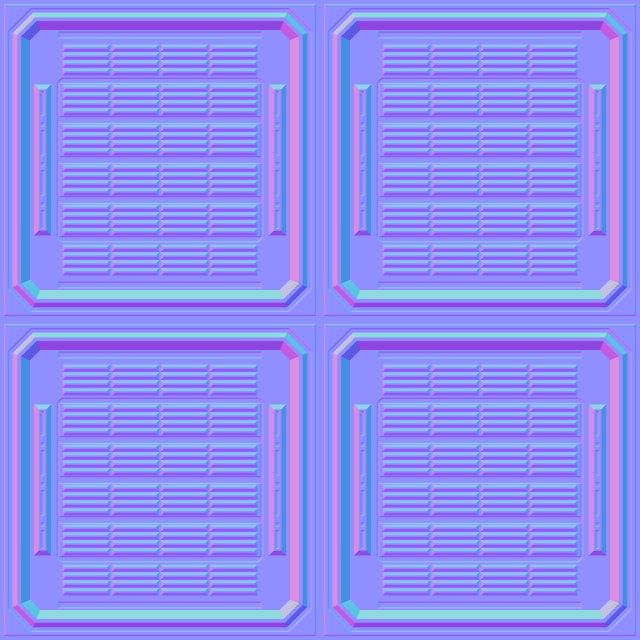
Reproduce this texture map procedurally as a WebGL 1 fragment shader.

```glsl
precision highp float;
// Tangent-space normal map of bevelled vent panels with louvres and side rails.

uniform vec2 u_resolution;

const float REPEATS = 2.0;        // panels across and down
const float PANEL = 384.0;        // panel side; all lengths below use this unit
const vec2 FLAT_TONE = vec2(0.56);
const vec2 TILT_GAIN = vec2(-0.45, 0.45);

const float RING_HALF = 176.7;
const float RING_CUT = 24.4;
const float RING_OUTER = 5.4;     // width of the outer slope
const float RING_CREST = 10.0;    // depth at which the inner slope begins
const float RING_INNER = 10.7;    // width of the inner slope
const float RING_SLOPE = 0.84;

const float LINE_WIDTH = 1.6;     // thin steps around plates and slots
const float LINE_SLOPE = 0.45;
const float BORDER_HALF = 187.3;
const float RECESS_GAP = 5.8;

const float ROW_PITCH = 48.0;
const vec2 LOUVRE_AREA = vec2(118.0, 144.0);
const vec2 SLAT_PITCH = vec2(59.0, 9.5);
const vec2 SLAT_HALF = vec2(28.4, 4.3);
const float SLAT_BEVEL = 3.3;
const float SLAT_SLOPE = 0.5;
const vec2 FRAME_HALF = vec2(121.5, 20.7);
const vec2 PLATE_HALF = vec2(124.0, 99.0);
const float PLATE_CUT = 6.0;
const vec2 SLOT_HALF = vec2(122.0, 4.2);
const float SLOT_Y = 150.0;

const float RAIL_X = 141.0;
const vec2 RAIL_HALF = vec2(10.3, 90.5);
const float RAIL_BEVEL = 5.6;
const float RAIL_SLOPE = 0.75;
const float GROOVE_REACH = 83.0;

// Mitred box distance: negative inside.
float box(vec2 p, vec2 halfSize) {
  vec2 d = abs(p) - halfSize;
  return max(d.x, d.y);
}

// Box with its corners cut at 45 degrees.
float cutBox(vec2 p, vec2 halfSize, float cut) {
  vec2 d = abs(p) - halfSize;
  return max(max(d.x, d.y), (d.x + d.y + cut) * 0.70711);
}

// Straight slope that rises inward from the edge, then levels out.
float bevel(float d, float width) {
  return clamp(-d, 0.0, width);
}

float ringHeight(vec2 p) {
  float d = cutBox(p, vec2(RING_HALF), RING_CUT);
  float steps = bevel(box(p, vec2(BORDER_HALF)), LINE_WIDTH)
              - bevel(d - RECESS_GAP, LINE_WIDTH);
  float ring = bevel(d, RING_OUTER) - bevel(d + RING_CREST, RING_INNER);
  return LINE_SLOPE * steps + RING_SLOPE * ring;
}

float louvreHeight(vec2 p) {
  vec2 row = vec2(p.x, mod(p.y, ROW_PITCH) - 0.5 * ROW_PITCH);
  // Recessed centre plate, raised row frames and the two end slots
  float steps = -bevel(cutBox(p, PLATE_HALF, PLATE_CUT), LINE_WIDTH);
  steps += bevel(max(box(row, FRAME_HALF), abs(p.y) - 2.0 * ROW_PITCH), LINE_WIDTH);
  steps -= bevel(box(vec2(p.x, abs(p.y) - SLOT_Y), SLOT_HALF), LINE_WIDTH);
  // Four columns of four slats in every row
  vec2 slat = mod(row + vec2(LOUVRE_AREA.x, 2.0 * SLAT_PITCH.y), SLAT_PITCH);
  float d = box(slat - 0.5 * SLAT_PITCH, SLAT_HALF);
  d = max(d, abs(row.y) - 2.0 * SLAT_PITCH.y);
  d = max(d, box(p, LOUVRE_AREA));
  return LINE_SLOPE * steps + SLAT_SLOPE * bevel(d, SLAT_BEVEL);
}

float railHeight(vec2 p) {
  vec2 q = vec2(abs(p.x) - RAIL_X, p.y);
  float rail = bevel(box(q, RAIL_HALF), RAIL_BEVEL);
  // Long grooves, each with a small pit above it
  float y = mod(q.y, ROW_PITCH) - 0.5 * ROW_PITCH;
  float groove = min(box(vec2(q.x, y + 3.5), vec2(2.6, 15.5)),
                     box(vec2(q.x, y - 18.5), vec2(2.4, 2.6)));
  groove = max(groove, abs(q.y) - GROOVE_REACH);
  return RAIL_SLOPE * rail - LINE_SLOPE * bevel(groove, LINE_WIDTH);
}

float height(vec2 p) {
  return ringHeight(p) + louvreHeight(p) + railHeight(p);
}

void main() {
  vec2 uv = gl_FragCoord.xy / u_resolution;
  vec2 p = (fract(uv * REPEATS) - 0.5) * PANEL;

  // Differences across one pixel soften every crease
  vec2 e = 0.5 * REPEATS * PANEL / u_resolution;
  vec2 dx = vec2(e.x, 0.0);
  vec2 dy = vec2(0.0, e.y);
  vec2 slope = vec2(height(p + dx) - height(p - dx),
                    height(p + dy) - height(p - dy)) / (2.0 * e);

  vec3 n = normalize(vec3(-slope, 1.0));
  gl_FragColor = vec4(FLAT_TONE + TILT_GAIN * n.xy, 0.5 + 0.5 * n.z, 1.0);
}
```
